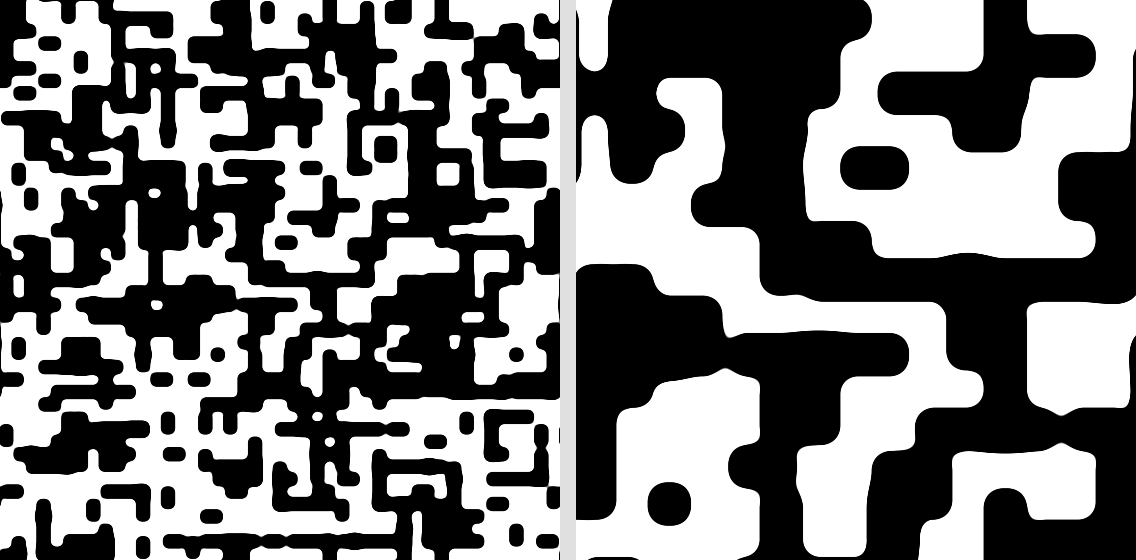
Left: the whole. Right: its middle third, enlarged.
This pattern is drawn by a WebGL 1 fragment shader. Its source:

```glsl
precision highp float;
// Tiling black maze fragments: soft-cornered pills, bars and branching blocks on white.
uniform vec2 u_resolution;

const float BLOCKS = 15.0;      // blocks per canvas side, each of 3 x 3 cells
const float THRESHOLD = 0.45;   // ink level at the outline

vec4 hash4(vec2 p) {
  vec4 q = fract(p.xyxy * vec4(0.1031, 0.1030, 0.0973, 0.1099));
  q += dot(q, q.wzxy + 33.33);
  return fract((q.xxyz + q.yzzw) * q.zywx);
}

// Soft rectangle covering the cells from start to start + reach.
float softBar(vec2 p, vec2 start, vec2 reach) {
  vec2 span = abs(reach);
  vec2 lengthwise = step(span.yx + 0.5, span);
  vec2 halfSize = 0.5 * span + mix(vec2(0.55), vec2(0.39), lengthwise);
  vec2 inside = halfSize - abs(p - start - 0.5 * reach);
  vec2 level = smoothstep(-0.5, 0.5, inside);
  return level.x * level.y;
}

// White left over after the shape of one block is inked.
float blockGap(vec2 p, vec2 block) {
  vec2 id = mod(block, BLOCKS);
  vec4 place = hash4(id + 17.0);
  vec4 kind = hash4(id + 71.0);
  vec2 offset = floor(3.0 * place.xy);
  vec2 dir = sign(1.5 - offset - place.zw);
  vec2 axis = kind.x < 0.5 ? vec2(1.0, 0.0) : vec2(0.0, 1.0);
  vec2 seed = 3.0 * block + offset + 0.5;

  // Small pills, with a few single dots.
  if (kind.y < 0.56) {
    return 1.0 - softBar(p, seed, dir * axis * step(0.03, kind.y));
  }

  // Long bar with a perpendicular branch, sometimes two cells thick.
  float barReach = 3.0 + floor(2.0 * kind.z);
  float branchReach = 2.0 + floor(3.0 * kind.w);
  float thick = step(0.6, fract(7.0 * kind.w));
  vec2 root = seed + dir * axis * floor(3.0 * fract(8.0 * kind.z));
  vec2 branch = dir * (axis.yx * branchReach + axis * thick);
  return (1.0 - softBar(p, seed, dir * axis * barReach))
       * (1.0 - softBar(p, root, branch));
}

void main() {
  vec2 p = gl_FragCoord.xy / u_resolution * BLOCKS * 3.0;
  vec2 home = floor(p / 3.0);

  // Soft union of all nearby shapes.
  float gap = 1.0;
  for (int y = -2; y <= 2; y++) {
    for (int x = -2; x <= 2; x++) {
      gap *= blockGap(p, home + vec2(float(x), float(y)));
    }
  }

  // Outline smoothed over about one pixel.
  float edge = 0.75 * BLOCKS * 3.0 / min(u_resolution.x, u_resolution.y);
  float ink = smoothstep(THRESHOLD - edge, THRESHOLD + edge, 1.0 - gap);
  gl_FragColor = vec4(vec3(1.0 - ink), 1.0);
}
```
